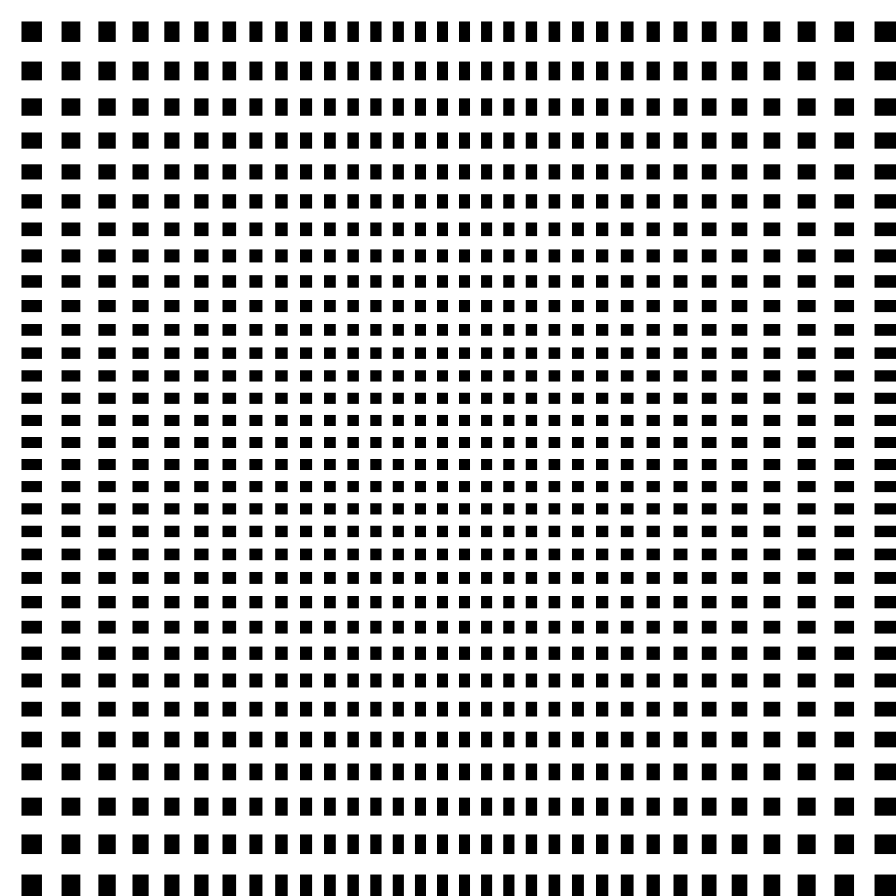
Give the GLSL for this pattern, as a WebGL 2 fragment shader.

```glsl
#version 300 es
precision highp float;

// A grid of dark squares on white whose spacing widens away from the centre.
// Each axis is warped by an arctangent, so equal angular steps become cells;
// half of every cell is filled, with edges smoothed over one pixel.

uniform vec2 u_resolution;
out vec4 fragColor;

const float QUARTER_PI = 0.785398;
const float CELLS_PER_HALF = 16.0;   // cells from the centre to each border
const float FILL = 0.5;              // filled share of a cell along one axis
const vec3 PAPER = vec3(1.0);
const vec3 INK = vec3(0.0);

// Cell coordinate: equal angles as seen from unit distance.
vec2 warp(vec2 p) {
    return atan(p) * CELLS_PER_HALF / QUARTER_PI;
}

// Size of one pixel in cell units, from the derivative of warp().
vec2 pixelInCells(vec2 p) {
    return 2.0 / u_resolution * CELLS_PER_HALF / (QUARTER_PI * (1.0 + p * p));
}

// Smoothed stripes per axis, filled where fract(cell) < FILL.
vec2 stripes(vec2 cell, vec2 pixel) {
    vec2 fromMiddle = abs(fract(cell - 0.5 * FILL + 0.5) - 0.5);
    return clamp((0.5 * FILL - fromMiddle) / pixel + 0.5, 0.0, 1.0);
}

void main() {
    vec2 p = 2.0 * gl_FragCoord.xy / u_resolution - 1.0;
    p.x = -p.x;   // squares sit on the left half of each cell

    vec2 band = stripes(warp(p), pixelInCells(p));
    fragColor = vec4(mix(PAPER, INK, band.x * band.y), 1.0);
}
```
